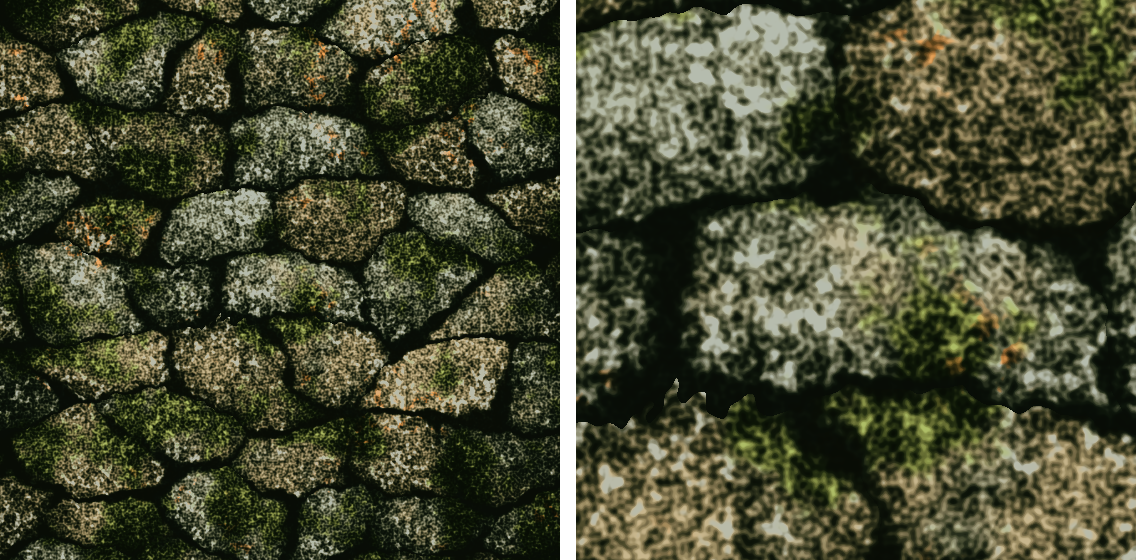
Left, the full canvas; right, a detail of the centre.
A WebGL 1 fragment shader for this texture:

```glsl
precision highp float;
// Weathered dry-stone wall with narrow dark joints, moss, pale lichen and rust specks.
uniform vec2 u_resolution;

const vec2 STONES = vec2(4.9, 7.5);    // stones across and up the canvas
const vec2 JITTER = vec2(0.75, 0.52);  // irregularity of stone positions
const float SQUEEZE = 0.78;            // lower gives blockier stones
const float SIZE_SPREAD = 0.17;        // variation of stone sizes
const float ROUNDING = 20.0;           // higher gives sharper stone corners
const float JOINT = -0.012;            // joint half-width offset
const float BASE_TONE = 0.60;
const float GRAIN = 1.70;
const float MOSS_START = 0.09;         // higher gives less moss
const float EDGE_SHADE = 0.70;

const vec3 BLACK_GREEN = vec3(0.05, 0.08, 0.04);
const vec3 DARK_OLIVE = vec3(0.15, 0.18, 0.11);
const vec3 OLIVE = vec3(0.28, 0.30, 0.20);
const vec3 STONE = vec3(0.42, 0.42, 0.32);
const vec3 PALE_STONE = vec3(0.56, 0.56, 0.45);
const vec3 LICHEN = vec3(0.72, 0.73, 0.65);
const vec3 WARM_TINT = vec3(1.09, 0.98, 0.85);
const vec3 COOL_TINT = vec3(0.98, 1.0, 1.0);
const vec3 MOSS_TINT = vec3(0.95, 1.02, 0.62);
const vec3 LICHEN_TINT = vec3(0.99, 1.01, 1.06);
const vec3 RUST_TINT = vec3(1.40, 0.86, 0.42);

vec2 hash2(vec2 p) {
  vec3 q = fract(p.xyx * vec3(0.1031, 0.1030, 0.0973));
  q += dot(q, q.yzx + 33.33);
  return fract((q.xx + q.yz) * q.zy);
}

float corner(vec2 cell, vec2 f, vec2 o) {
  float a = 6.2832 * hash2(cell + o + 57.0).x;
  return dot(vec2(cos(a), sin(a)), f - o);
}

// Gradient noise, about -0.7 to 0.7
float noise(vec2 p) {
  vec2 c = floor(p), f = p - c;
  vec2 u = f * f * f * (f * (f * 6.0 - 15.0) + 10.0);
  float low = mix(corner(c, f, vec2(0.0)), corner(c, f, vec2(1.0, 0.0)), u.x);
  float high = mix(corner(c, f, vec2(0.0, 1.0)), corner(c, f, vec2(1.0)), u.x);
  return mix(low, high, u.y);
}

float fbm(vec2 p) {
  return noise(p) + 0.5 * noise(p * 2.1 + 7.3) + 0.25 * noise(p * 4.3 + 3.1);
}

// Staggered, jittered stone centre; z is its size weight
vec3 site(vec2 c) {
  vec2 h = hash2(c + 11.0);
  vec2 pos = c + 0.5 + vec2(0.5 * mod(c.y, 2.0), 0.0) + (h - 0.5) * JITTER;
  return vec3(pos * vec2(SQUEEZE, 1.0), SIZE_SPREAD * hash2(c + 83.0).x);
}

// Weighted cells: xy offset from the centre, z rounded distance to the joint
vec3 stones(vec2 q, out vec2 id) {
  vec2 base = floor(q), nearest = vec2(0.0);
  float best = 1e3;
  q.x *= SQUEEZE;
  id = base;
  for (int j = -2; j <= 2; j++) for (int i = -2; i <= 2; i++) {
    vec2 c = base + vec2(float(i), float(j));
    vec3 s = site(c);
    float d = dot(s.xy - q, s.xy - q) - s.z;
    if (d < best) { best = d; id = c; nearest = s.xy; }
  }
  float sum = 1e-6;
  for (int j = -2; j <= 2; j++) for (int i = -2; i <= 2; i++) {
    vec3 s = site(base + vec2(float(i), float(j)));
    float gap = length(s.xy - nearest);
    float d = dot(s.xy - q, s.xy - q) - s.z;
    if (gap > 0.001) sum += exp(-ROUNDING * (d - best) / (2.0 * gap));
  }
  return vec3(q - nearest, -log(sum) / ROUNDING);
}

// Tone 0..1 to colour, stops set by area share
vec3 ramp(float v) {
  vec3 c = mix(BLACK_GREEN * 0.6, BLACK_GREEN, smoothstep(0.0, 0.13, v));
  c = mix(c, DARK_OLIVE, smoothstep(0.13, 0.385, v));
  c = mix(c, OLIVE, smoothstep(0.385, 0.59, v));
  c = mix(c, STONE, smoothstep(0.59, 0.755, v));
  c = mix(c, PALE_STONE, smoothstep(0.755, 0.885, v));
  return mix(c, LICHEN, smoothstep(0.885, 0.97, v));
}

void main() {
  vec2 p = gl_FragCoord.xy / min(u_resolution.x, u_resolution.y);
  vec2 uv = gl_FragCoord.xy / u_resolution;

  // Stone layout with rough outlines
  vec2 warp = 0.055 * vec2(noise(p * 5.0), noise(p * 5.0 + 31.0))
            + 0.016 * vec2(noise(p * 21.0 + 5.0), noise(p * 21.0 + 47.0))
            + 0.006 * vec2(noise(p * 70.0 + 15.0), noise(p * 70.0 + 87.0));
  vec2 id;
  vec3 s = stones((p + warp) * STONES + 3.0, id);
  vec2 look = hash2(id + 131.0), tilt = hash2(id + 171.0) - 0.5;

  // Grain, pits and facets
  float fine = noise(p * 225.0), medium = noise(p * 112.0 + 9.0);
  float coarse = noise(p * 47.0 + 21.0), broad = fbm(p * 13.0);
  float grain = GRAIN * (1.15 * fine + medium + 0.7 * coarse);
  float tone = BASE_TONE + grain + 0.8 * broad + 0.9 * (look.x - 0.5)
             + 1.0 * dot(s.xy, tilt) + 0.8 * s.y;
  float crack = 1.0 - smoothstep(0.0, 0.05, abs(fbm(p * 8.0 + 61.0)));
  tone -= 0.6 * crack * smoothstep(0.0, 0.3, noise(p * 6.0 + 77.0));

  // Lichen crusts, moss cushions and rust spots
  float crust = smoothstep(0.16, 0.38, 0.5 * coarse + 0.7 * medium + 0.4 * fbm(p * 8.0 + 15.0));
  float moss = smoothstep(MOSS_START, MOSS_START + 0.27, fbm(p * 6.5 + 90.0) + 0.25 * coarse
             + 0.2 * medium + 0.3 * s.y + 0.6 * max(0.32 - uv.y, 0.0));
  float rust = smoothstep(0.12, 0.30, noise(p * 60.0 + 33.0) + 0.3 * fine)
             * smoothstep(0.22, 0.48, fbm(p * 6.0 + 140.0));
  tone += 0.8 * crust * (1.0 - 0.6 * moss) - 0.95 * moss;

  // Shaded rims, deep joints and darker sides
  float joint = 1.0 - smoothstep(0.0, 0.06, s.z - JOINT - 0.07 * broad + 0.05 * s.y);
  tone -= 0.6 * (1.0 - smoothstep(0.0, 0.18, s.z));
  tone = mix(tone, -2.3 + 0.6 * grain, joint);
  tone -= EDGE_SHADE * smoothstep(0.3, 0.5, abs(uv.x - 0.5))
        + 0.45 * (1.0 - smoothstep(0.0, 0.28, uv.y));

  vec3 tint = mix(COOL_TINT, WARM_TINT, smoothstep(0.1, 0.7, look.y + 0.5 * broad));
  tint = mix(tint, LICHEN_TINT, 0.8 * crust);
  tint = mix(tint, MOSS_TINT, moss * (1.0 - joint));
  tint = mix(tint, RUST_TINT, 0.8 * rust * (1.0 - joint));
  gl_FragColor = vec4(ramp(1.0 / (1.0 + exp(-1.7 * tone))) * tint, 1.0);
}
```
